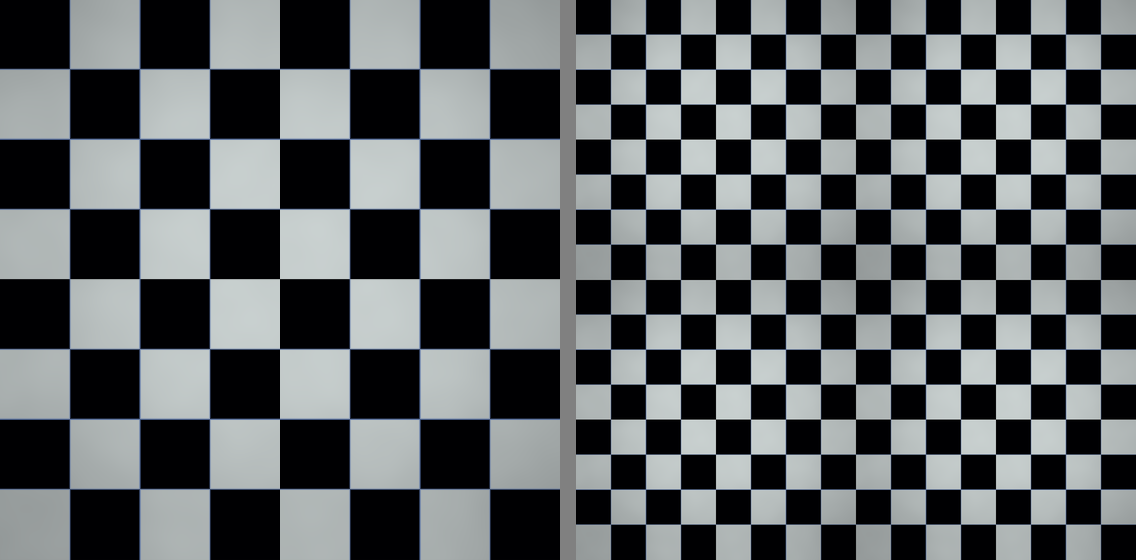
Left: one tile. Right: repeated 2 by 2.
A WebGL 2 fragment shader for this pattern:

```glsl
#version 300 es
precision highp float;

uniform vec2 u_resolution;
out vec4 outColor;

const float PI = 3.14159265;
const float CELLS = 8.0;             // squares across and down, even so it tiles
const vec3 DARK = vec3(0.0, 0.0, 0.008);
const vec3 LIGHT_CENTRE = vec3(0.785, 0.815, 0.812);
const vec3 LIGHT_CORNER = vec3(0.590, 0.612, 0.612);
const vec3 FRINGE = vec3(0.33, 0.44, 0.66);
const vec2 GLOW_CENTRE = vec2(0.52, 0.54);
const float FRINGE_WIDTH = 0.002;    // fraction of the canvas
const float FRINGE_STRENGTH = 0.9;
const float ROW_SHIFT = 0.0015;      // upward drift of the inner rows
const float CELL_SHADE = 0.015;      // darkening towards each square's rim
const float MOTTLE = 0.012;
const float MOTTLE_PERIOD = 16.0;

vec2 hashGradient(vec2 cell) {
    cell = mod(cell, MOTTLE_PERIOD);
    float h = fract(sin(dot(cell, vec2(127.1, 311.7))) * 43758.5);
    return vec2(cos(2.0 * PI * h), sin(2.0 * PI * h));
}

// Gradient noise that wraps every MOTTLE_PERIOD units
float gradientNoise(vec2 p) {
    vec2 i = floor(p);
    vec2 f = p - i;
    vec2 u = f * f * f * (f * (f * 6.0 - 15.0) + 10.0);
    float a = dot(hashGradient(i), f);
    float b = dot(hashGradient(i + vec2(1, 0)), f - vec2(1, 0));
    float c = dot(hashGradient(i + vec2(0, 1)), f - vec2(0, 1));
    float d = dot(hashGradient(i + vec2(1, 1)), f - vec2(1, 1));
    return mix(mix(a, b, u.x), mix(c, d, u.x), u.y);
}

// Distance to the nearest cell border, positive in even cells, negative in odd
vec2 signedBorder(vec2 p) {
    return abs(mod(p - 0.5, 2.0) - 1.0) - 0.5;
}

void main() {
    vec2 uv = gl_FragCoord.xy / u_resolution;
    vec2 halfPixel = 0.5 * CELLS / u_resolution;

    // Checker grid; the drift fades out at the canvas border
    vec2 grid = uv;
    grid.y -= ROW_SHIFT * min(1.0, 3.0 * sin(PI * uv.y));
    grid *= CELLS;
    vec2 border = signedBorder(grid);
    vec2 side = clamp(border / halfPixel, -1.0, 1.0);
    float checker = 0.5 + 0.5 * side.x * side.y;

    // Periodic vignette over the light squares
    vec2 falloff = 0.5 - 0.5 * cos(2.0 * PI * (uv - GLOW_CENTRE));
    vec3 light = mix(LIGHT_CENTRE, LIGHT_CORNER, 0.5 * dot(falloff, falloff));

    // Soft rim shade and faint mottling
    vec2 fromCentre = 1.0 - 2.0 * abs(border);
    light -= CELL_SHADE * 0.5 * dot(fromCentre, fromCentre);
    light += MOTTLE * gradientNoise(uv * MOTTLE_PERIOD);
    vec3 color = mix(DARK, light, checker);

    // Blue fringe on the borders, absent on the middle and outer lines
    float halfWidth = 0.5 * FRINGE_WIDTH * CELLS;
    vec2 line = 1.0 - smoothstep(halfWidth - halfPixel, halfWidth + halfPixel, abs(border));
    line *= abs(sin(2.0 * PI * round(grid) / CELLS));
    color = mix(color, FRINGE, FRINGE_STRENGTH * max(line.x, line.y));

    outColor = vec4(color, 1.0);
}
```
